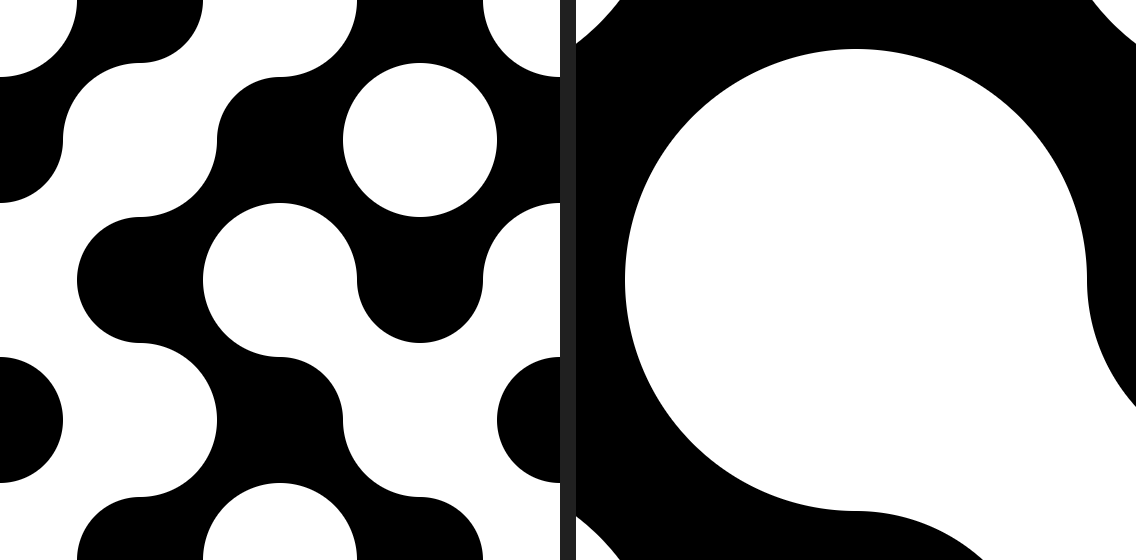
Left, the full canvas; right, a detail of the centre.
Reproduce this pattern procedurally as a Shadertoy shader.

```glsl
// Two-tone Truchet tiling: grid corners alternate light and dark, and each
// cell joins either its light or its dark diagonal pair with quarter arcs.
// A bit mask picks the joined pair per cell; the grid wraps on all edges.

#define CELLS 4                 // cells across and down
#define LIGHT_JOINS 0x21D9      // one bit per cell, from the lower left, row by row
#define LIGHT_RADIUS 0.55       // arc radius around light corners, in cells
#define DARK_RADIUS (1.0 - LIGHT_RADIUS)
#define LIGHT_COLOR vec3(1.0)
#define DARK_COLOR vec3(0.0)

// Distance to the nearer end of the diagonal from corner a to corner b
float cornerDistance(vec2 p, vec2 a, vec2 b) {
    return min(distance(p, a), distance(p, b));
}

bool joinsLight(ivec2 cell) {
    return ((LIGHT_JOINS >> (cell.x + CELLS * cell.y)) & 1) == 1;
}

// Signed distance to the arcs in cell units, positive in the light area
float truchet(vec2 p) {
    ivec2 cell = ivec2(mod(floor(p), float(CELLS)));
    vec2 local = fract(p);

    // Mirror odd cells so the light corners lie at (0,0) and (1,1)
    if (((cell.x + cell.y) & 1) == 1) local.x = 1.0 - local.x;

    float toLight = cornerDistance(local, vec2(0.0), vec2(1.0));
    float toDark = cornerDistance(local, vec2(1.0, 0.0), vec2(0.0, 1.0));
    return joinsLight(cell) ? toDark - DARK_RADIUS : LIGHT_RADIUS - toLight;
}

void mainImage(out vec4 fragColor, in vec2 fragCoord) {
    vec2 p = fragCoord / iResolution.xy * float(CELLS);
    float pixel = float(CELLS) / min(iResolution.x, iResolution.y);

    // Blend over one pixel across the edge
    float light = clamp(truchet(p) / pixel + 0.5, 0.0, 1.0);
    fragColor = vec4(mix(DARK_COLOR, LIGHT_COLOR, light), 1.0);
}
```
